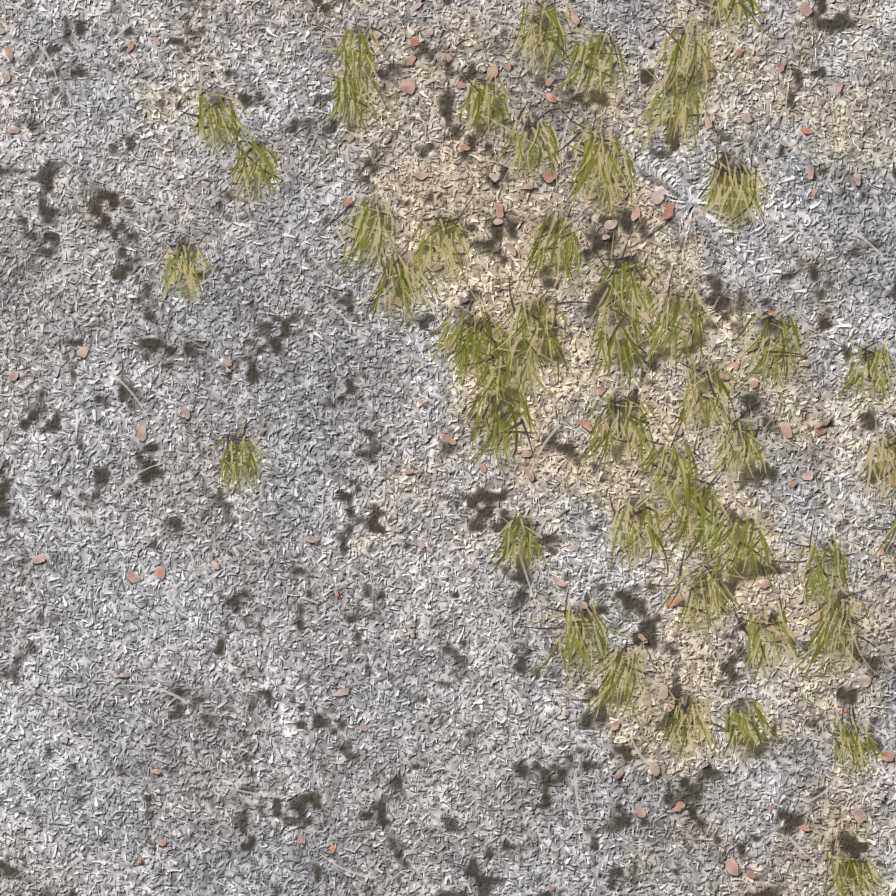
Give the GLSL for this texture, as a three.js fragment shader.

```glsl
varying vec2 vUv;

const float SOFT = 0.0010;
const vec2 SHADOW_OFFSET = vec2(0.0013, -0.0017);
const float LITTER_LAYERS = 6.0;
const float LITTER_FINE = 165.0;
const float LITTER_STEP = 22.0;
const float LITTER_GAIN = 1.17;
const float LEAF_GRID = 38.0;
const float TWIG_GRID = 9.0;
const float TUFT_GRID = 11.0;
const int BLADES = 64;
const int DRY_BLADES = 24;
const vec2 MAIN_CLUMP = vec2(0.48, 0.77);

const vec3 GREY_TINT = vec3(1.0, 0.965, 0.95);
const vec3 BLUE_TINT = vec3(0.98, 0.975, 0.99);
const vec3 STRAW_TINT = vec3(1.08, 0.99, 0.84);
const vec3 SOIL_DARK = vec3(0.23, 0.21, 0.18);
const vec3 LEAF_RUST = vec3(0.80, 0.54, 0.44);
const vec3 LEAF_PALE = vec3(0.85, 0.76, 0.72);
const vec3 TWIG_PALE = vec3(0.83, 0.79, 0.76);
const vec3 GRASS_DEEP = vec3(0.33, 0.34, 0.13);
const vec3 GRASS_FRESH = vec3(0.56, 0.57, 0.27);
const vec3 GRASS_STRAW = vec3(0.77, 0.71, 0.54);
const vec3 GRASS_MAT = vec3(0.48, 0.46, 0.27);

vec3 hash3(vec2 p) {
  vec3 q = fract(p.xyx * vec3(0.1031, 0.1030, 0.0973));
  q += dot(q, q.yxz + 33.33);
  return fract((q.xxy + q.yzz) * q.zyx);
}

float noise(vec2 p) {
  vec2 i = floor(p), f = fract(p);
  f = f * f * (3.0 - 2.0 * f);
  float low = mix(hash3(i).x, hash3(i + vec2(1.0, 0.0)).x, f.x);
  float high = mix(hash3(i + vec2(0.0, 1.0)).x, hash3(i + 1.0).x, f.x);
  return mix(low, high, f.y);
}

vec2 heading(float angle) { return vec2(cos(angle), sin(angle)); }

// Growth is densest along a slanting band and absent at the lower left
float growth(vec2 p) {
  float band = 1.0 - smoothstep(0.04, 0.27, abs(p.x - 0.86 + 0.3 * p.y));
  float open = smoothstep(0.4, 1.0, 0.7 * p.x + p.y);
  float clump = 1.0 - smoothstep(0.03, 0.13, distance(p, MAIN_CLUMP));
  return 0.32 * noise(p * 6.0 + 3.7) + 0.2 * noise(p * 13.0) + 0.2 * open + 0.2 * band + 0.3 * clump;
}

// Coverage of a curved, tapering stroke that starts at the origin
float stroke(vec2 q, vec2 dir, float len, float width, float bend) {
  float t = clamp(dot(q, dir) / len, 0.0, 1.0);
  vec2 spine = len * (dir * t + vec2(-dir.y, dir.x) * bend * t * t);
  float w = width * (1.0 - 0.65 * t);
  return 1.0 - smoothstep(w - SOFT, w + SOFT, length(q - spine));
}

vec3 litter(vec2 p, float dry) {
  float grain = noise(p * 210.0) * 0.55 + noise(p * 95.0) * 0.45;
  vec3 tint = mix(mix(GREY_TINT, BLUE_TINT, noise(p * 9.0)), STRAW_TINT, dry) * LITTER_GAIN;
  tint *= 0.83 + 0.16 * noise(p * 6.0 + 9.0) + 0.2 * noise(p * 19.0) + 0.04 * dry;
  vec3 col = tint * mix(0.34, 0.84, grain);
  for (float layer = 0.0; layer < LITTER_LAYERS; layer++) {
    float grid = LITTER_FINE - LITTER_STEP * layer;
    float amount = 0.85 - 0.12 * layer;
    for (int k = 0; k < 9; k++) {
      vec2 cell = floor(p * grid) + vec2(mod(float(k), 3.0), float(k / 3)) - 1.0;
      vec3 h = hash3(cell + 17.0 * layer), g = hash3(cell + 91.0 + 17.0 * layer);
      if (g.x > amount) continue;
      vec2 q = p - (cell + h.xy) / grid, dir = heading(6.2832 * h.z);
      float len = mix(0.2, 0.95, g.y) / grid, width = mix(0.0006, 0.0023, g.z * g.z);
      float bend = fract(g.y * 23.0) - 0.5;
      col *= 1.0 - 0.38 * stroke(q - SHADOW_OFFSET, dir, len, width, bend);
      float tone = mix(0.45, 0.94, fract(g.x * 37.0));
      col = mix(col, tint * tone, mix(0.4, 0.95, fract(g.z * 29.0)) * stroke(q, dir, len, width, bend));
    }
  }
  float hollow = smoothstep(0.62, 0.85, 0.6 * noise(p * 36.0) + 0.4 * noise(p * 110.0) + 0.08 * dry);
  return mix(col, SOIL_DARK, 0.8 * hollow);
}

// Fallen leaves and long twigs
vec3 debris(vec2 p, vec3 col) {
  for (int k = 0; k < 9; k++) {
    vec2 near = vec2(mod(float(k), 3.0), float(k / 3)) - 1.0;
    vec2 cell = floor(p * TWIG_GRID) + near;
    vec3 h = hash3(cell + 210.0), g = hash3(cell + 260.0);
    vec2 q = p - (cell + h.xy) / TWIG_GRID, dir = heading(6.2832 * h.z);
    float twig = stroke(q, dir, mix(0.02, 0.075, g.y), 0.0019, g.z - 0.5);
    col = mix(col, TWIG_PALE, 0.75 * twig * step(g.x, 0.5));

    cell = floor(p * LEAF_GRID) + near;
    h = hash3(cell + 310.0);
    g = hash3(cell + 370.0);
    vec2 root = (cell + h.xy) / LEAF_GRID;
    if (g.x > 0.06 + 0.3 * smoothstep(0.35, 0.75, growth(root))) continue;
    dir = heading(6.2832 * h.z);
    mat2 turn = mat2(dir.x, -dir.y, dir.y, dir.x);
    vec2 stretch = vec2(1.0, mix(1.3, 2.3, fract(g.z * 13.0)));
    float size = mix(0.0035, 0.0095, g.y * g.y);
    float ragged = 0.006 * (noise(p * 170.0) - 0.5);
    float shade = length(turn * (p - root - 1.5 * SHADOW_OFFSET) * stretch) + ragged;
    col *= 1.0 - 0.5 * (1.0 - smoothstep(size - 0.002, size + 0.002, shade));
    float shape = length(turn * (p - root) * stretch) + ragged;
    vec3 leaf = mix(LEAF_RUST, LEAF_PALE, sqrt(g.z)) * mix(0.8, 1.1, noise(p * 150.0));
    col = mix(col, leaf, 0.9 * (1.0 - smoothstep(size - SOFT, size + SOFT, shape)));
  }
  return col;
}

// Tufts: dry stalks all round the root, green blades hanging down
vec3 grass(vec2 p, vec3 col) {
  for (int k = 0; k < 9; k++) {
    vec2 cell = floor(p * TUFT_GRID) + vec2(mod(float(k), 3.0), float(k / 3)) - 1.0;
    vec3 h = hash3(cell + 430.0), t = hash3(cell + 480.0);
    vec2 root = (cell + h.xy) / TUFT_GRID;
    float lush = smoothstep(0.3, 0.68, growth(root));
    float size = 0.55 + 0.25 * t.x + 0.3 * lush;
    if (h.z > lush || distance(p, root) > 0.1 * size) continue;
    vec2 q = p - root;
    float rough = 0.5 + noise(p * 80.0);
    float gloom = 1.0 - smoothstep(0.0, 0.026 * size, length(q - vec2(0.0, 0.01)));
    col = mix(col, SOIL_DARK, 0.6 * min(gloom * rough, 1.0));
    float mat = 1.0 - smoothstep(0.006, 0.043 * size, length((q + vec2(0.0, 0.02)) * vec2(1.2, 0.85)));
    col = mix(col, GRASS_MAT, 0.5 * min(mat * rough, 1.0));
    for (int i = 0; i < BLADES; i++) {
      vec2 id = cell * 7.0 + vec2(float(i) * 3.0, 530.0 + float(i));
      vec3 b = hash3(id), c = hash3(id + 61.0);
      bool dryBlade = i < DRY_BLADES;
      vec2 offset = (b.xy - 0.5) * vec2(0.054, 0.05) * size;
      float angle = dryBlade ? 6.2832 * b.z : -1.5708 + (b.x - 0.5) * 0.8 + (b.z - 0.5) * 0.8 + (t.z - 0.5) * 0.5;
      float len = size * mix(0.014, 0.052, c.x) * (dryBlade ? 0.8 : 1.0);
      float cover = stroke(q - offset, heading(angle), len, mix(0.0008, 0.0018, c.y), (c.z - 0.5) * 0.6);
      vec3 green = mix(GRASS_DEEP, GRASS_FRESH, c.z);
      green = mix(green, GRASS_STRAW, step(0.5 + 0.4 * t.y, fract(c.y * 19.0)));
      vec3 stalk = mix(SOIL_DARK, GRASS_STRAW, step(0.36, c.z));
      col = mix(col, dryBlade ? stalk : green, 0.75 * cover);
    }
  }
  return col;
}

void main() {
  float patchy = noise(vUv * 17.0) + 0.6 * noise(vUv * 48.0) - 0.8;
  float dry = 0.85 * smoothstep(0.36, 0.85, growth(vUv) + 0.35 * patchy);
  vec3 col = debris(vUv, litter(vUv, dry));
  gl_FragColor = vec4(grass(vUv, col), 1.0);
}
```
